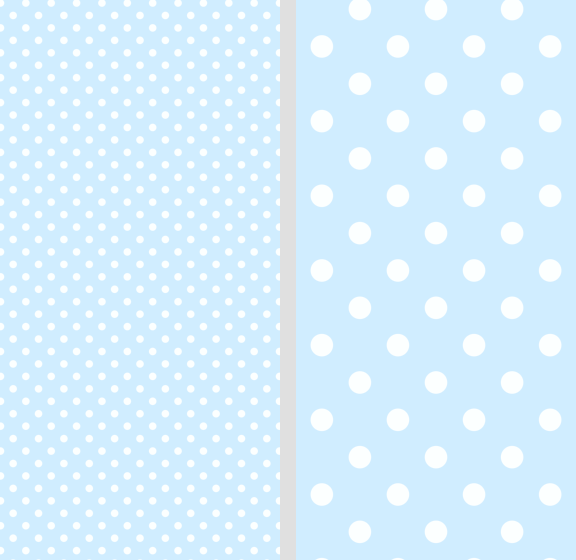
Left, the full canvas; right, a detail of the centre.
This pattern is drawn by a WebGL 2 fragment shader. Its source:

```glsl
#version 300 es
precision highp float;
// Small white polka dots in staggered rows on pale sky blue.

uniform vec2 u_resolution;
out vec4 fragColor;

// Distance from p to the nearest point of a rectangular lattice
float latticeDistance(vec2 p, vec2 period) {
    return length((fract(p / period + 0.5) - 0.5) * period);
}

void main() {
    // Canvas width is one unit
    vec2 p = gl_FragCoord.xy / u_resolution.x;
    float pixel = 1.0 / u_resolution.x;

    // Two lattices, offset by half a period, form the staggered rows
    vec2 period = vec2(0.0906, 0.0889);
    vec2 q = p - vec2(0.5, 1.0558);
    float dist = min(latticeDistance(q, period),
                     latticeDistance(q - 0.5 * period, period));

    // Round dots with a smooth edge
    float dot_mask = 1.0 - smoothstep(-0.75 * pixel, 0.75 * pixel, dist - 0.0134);

    vec3 skyBlue = vec3(0.816, 0.929, 1.0);
    vec3 dotWhite = vec3(0.99, 1.0, 1.0);
    fragColor = vec4(mix(skyBlue, dotWhite, dot_mask), 1.0);
}
```
